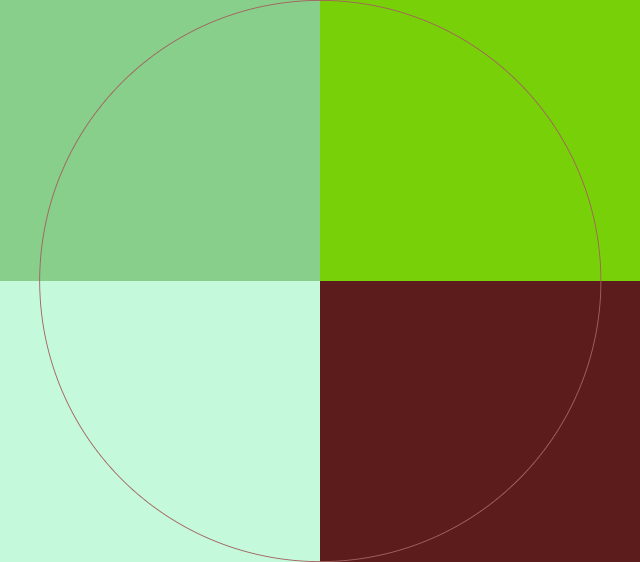
Reproduce this background procedurally as a WebGL 1 fragment shader.

```glsl
precision highp float;

uniform vec2 u_resolution;

#define SAGE vec3(0.53, 0.81, 0.54)
#define LIME vec3(0.47, 0.82, 0.03)
#define MINT vec3(0.77, 0.98, 0.86)
#define MAROON vec3(0.36, 0.11, 0.11)
#define RING_COLOR vec3(0.64, 0.38, 0.37)
#define RING_CENTER vec2(0.0005, 0.0)
#define RING_RADIUS 0.4993
#define RING_WIDTH 0.0016

// Antialiased coverage of the region where the distance is negative
float coverage(float dist, float pixel) {
    return clamp(0.5 - dist / pixel, 0.0, 1.0);
}

void main() {
    // Centered coordinates, with the canvas height as the unit
    float pixel = 1.0 / u_resolution.y;
    vec2 p = (gl_FragCoord.xy - 0.5 * u_resolution) * pixel;

    // Four quadrants
    float right = coverage(-p.x, pixel);
    float top = coverage(-p.y, pixel);
    vec3 upper = mix(SAGE, LIME, right);
    vec3 lower = mix(MINT, MAROON, right);
    vec3 color = mix(lower, upper, top);

    // Thin ring touching the top and bottom edges
    float ringDist = abs(length(p - RING_CENTER) - RING_RADIUS) - 0.5 * RING_WIDTH;
    color = mix(color, RING_COLOR, coverage(ringDist, pixel));

    gl_FragColor = vec4(color, 1.0);
}
```
